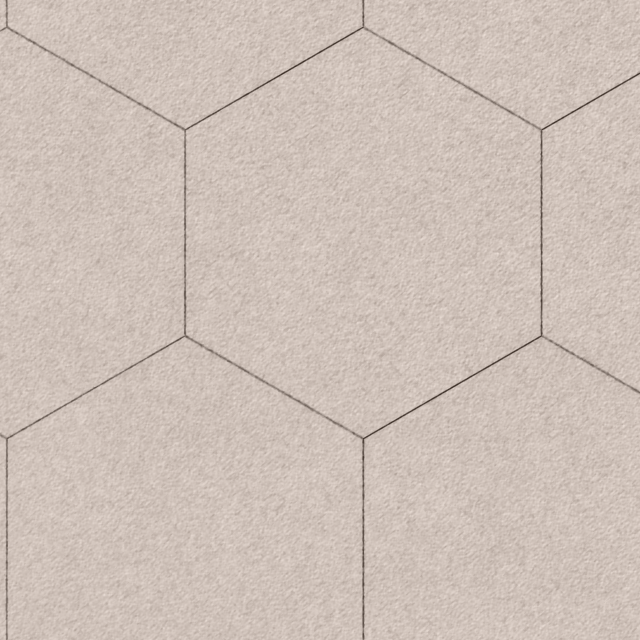
Write a Shadertoy shader that draws this pattern.

```glsl
float hash(vec2 p) {
    vec3 q = fract(p.xyx * vec3(0.1031, 0.1030, 0.0973));
    q += dot(q, q.yzx + 33.33);
    return fract((q.x + q.y) * q.z);
}

float noise(vec2 p) {
    vec2 i = floor(p), f = fract(p);
    f = f * f * (3.0 - 2.0 * f);
    return mix(mix(hash(i), hash(i + vec2(1, 0)), f.x),
               mix(hash(i + vec2(0, 1)), hash(i + vec2(1, 1)), f.x), f.y);
}

float fbm(vec2 p) {
    float sum = 0.0, amp = 0.5;
    for (int i = 0; i < 4; i++) {
        sum += amp * noise(p);
        p = mat2(1.6, 1.2, -1.2, 1.6) * p + 17.3;
        amp *= 0.5;
    }
    return sum;
}

// Turned so that x runs along the rising diagonal
vec2 alongGrain(vec2 p) {
    return vec2(dot(p, vec2(0.77, 0.64)), dot(p, vec2(-0.64, 0.77))) + 3.0;
}

float plasterHeight(vec2 p) {
    vec2 q = alongGrain(p);
    return 0.55 * noise(q * vec2(210.0, 300.0)) + 0.45 * noise(q * vec2(340.0, 460.0) + 41.0);
}

// Offset from the centre of the nearest pointy-top hexagon of unit width
vec2 hexLocal(vec2 p) {
    vec2 cell = vec2(1.0, sqrt(3.0));
    vec2 a = mod(p + 0.5 * cell, cell) - 0.5 * cell;
    vec2 b = mod(p, cell) - 0.5 * cell;
    return dot(a, a) < dot(b, b) ? a : b;
}

void mainImage(out vec4 fragColor, in vec2 fragCoord) {
    vec2 uv = fragCoord / iResolution.y;
    float pixel = 1.0 / iResolution.y;
    float tileWidth = 0.557;
    vec2 local = hexLocal((uv - vec2(0.5677, 0.636)) / tileWidth);

    // Embossed grain, crisper toward the upper right
    float relief = plasterHeight(uv) - plasterHeight(uv + vec2(-0.0019, 0.0023));
    float crispness = mix(0.8, 1.2, clamp(0.5 * (uv.x + uv.y), 0.0, 1.0));
    float shade = 0.09 * crispness * relief;
    shade += 0.06 * (noise(uv * 270.0 + 9.0) - 0.5);

    // Scattered dark pits
    float pits = smoothstep(0.66, 0.95, noise(alongGrain(uv) * vec2(170.0, 270.0) + 77.0));
    shade -= 0.045 * crispness * pits;

    // Faint clouds and small mottling
    shade += 0.022 * (fbm(uv * 9.0 + 5.0) - 0.47) + 0.05 * (fbm(uv * 70.0) - 0.47);
    vec3 colour = vec3(0.816, 0.764, 0.731) + shade * vec3(1.0, 1.03, 1.05);

    // Distance to each edge direction: upright, falling, rising
    vec3 edge = 0.5 - abs(vec3(local.x,
                               dot(local, vec2(0.5, 0.5 * sqrt(3.0))),
                               dot(local, vec2(-0.5, 0.5 * sqrt(3.0)))));
    edge *= tileWidth;

    // Rising joints are thin and dark, the others rough, soft and brown
    float wear = noise(uv * 230.0 + 60.0);
    float fray = noise(uv * 340.0 + 90.0) - 0.5;
    float rightward = smoothstep(0.2, 0.45, uv.x);
    vec3 roughness = vec3(0.8, 1.0, mix(0.6, 0.25, rightward));
    vec3 halfWidth = vec3(0.0012, 0.0015, 0.0011) + 0.0014 * fray * roughness;
    vec3 soft = max(vec3(0.8 * pixel), vec3(0.0016, 0.0022, mix(0.0015, 0.001, rightward)));
    vec3 depth = vec3(mix(0.62, 0.8, rightward), 0.56, mix(0.7, 0.98, rightward));
    depth *= 1.0 + 0.7 * (wear - 0.5) * roughness;
    vec3 groove = depth * (1.0 - smoothstep(halfWidth - soft, halfWidth + soft, edge));
    float joint = max(groove.x, max(groove.y, groove.z));
    float nearest = min(edge.x, min(edge.y, edge.z));
    colour *= 1.0 - 0.03 * exp(-nearest / 0.003);
    colour = mix(colour, vec3(0.25, 0.20, 0.17), clamp(joint, 0.0, 1.0));

    fragColor = vec4(colour, 1.0);
}
```
